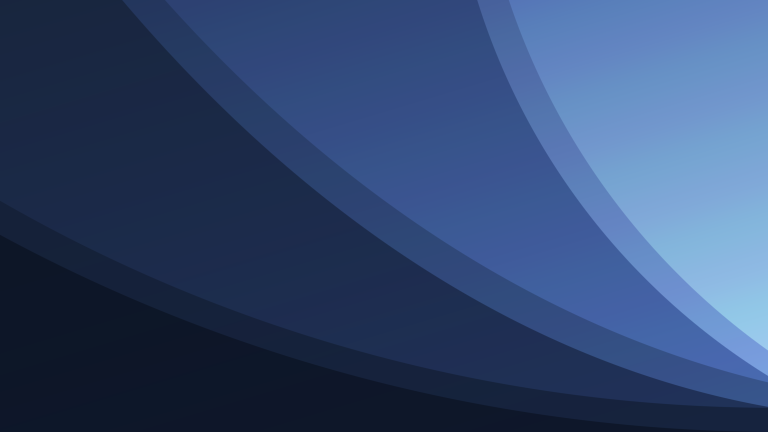
Write a Shadertoy shader that draws this background.

```glsl
const float TAU = 6.2831853;

// Approximate signed distance to an ellipse, negative inside
float ellipseDistance(vec2 p, vec2 center, vec2 radii) {
    vec2 q = p - center;
    float k = length(q / radii);
    return k * (k - 1.0) / length(q / (radii * radii));
}

// Linear blend between two shades over a range of light, with a faint hue ripple
vec3 shade(vec3 dim, vec3 lit, vec2 range, float light) {
    float t = clamp((light - range.x) / (range.y - range.x), 0.0, 1.0);
    vec3 color = mix(dim, lit, t);
    float ripple = cos(TAU * (light - 0.74) / 0.2);
    return color * (1.0 + 0.014 * ripple * vec3(0.8, -1.0, 0.2));
}

// Covers the layers below with a filled ellipse
vec3 addSheet(vec3 below, vec3 sheet, vec2 p, vec2 center, vec2 radii, float pixel) {
    float d = ellipseDistance(p, center, radii);
    return mix(below, sheet, smoothstep(0.7 * pixel, -0.7 * pixel, d));
}

void mainImage(out vec4 fragColor, in vec2 fragCoord) {
    float pixel = 1.0 / iResolution.y;
    vec2 p = fragCoord * pixel;

    // Light grows downward and slightly to the right
    float light = 0.3 * p.x + 1.0 - p.y;

    // Shades from the dark corner to the bright one
    vec3 night    = shade(vec3(0.051, 0.086, 0.153), vec3(0.055, 0.090, 0.165), vec2(0.5, 1.5), light);
    vec3 navyRim  = shade(vec3(0.082, 0.129, 0.222), vec3(0.086, 0.137, 0.243), vec2(0.47, 1.5), light);
    vec3 navy     = shade(vec3(0.094, 0.145, 0.243), vec3(0.125, 0.192, 0.345), vec2(0.0, 1.4), light);
    vec3 indigoRim = shade(vec3(0.137, 0.212, 0.361), vec3(0.220, 0.329, 0.549), vec2(0.08, 1.45), light);
    vec3 indigo   = shade(vec3(0.173, 0.259, 0.445), vec3(0.282, 0.412, 0.686), vec2(0.14, 1.35), light);
    vec3 skyRim   = shade(vec3(0.275, 0.384, 0.608), vec3(0.470, 0.627, 0.870), vec2(0.34, 1.38), light);
    vec3 sky      = shade(vec3(0.329, 0.463, 0.714), vec3(0.608, 0.808, 0.933), vec2(0.35, 1.35), light);

    // Nested sheets, back to front
    vec3 color = night;
    color = addSheet(color, navyRim, p, vec2(1.806, 3.801), vec2(3.801), pixel);
    color = addSheet(color, navy, p, vec2(1.794, 3.653), vec2(3.597), pixel);
    color = addSheet(color, indigoRim, p, vec2(2.117, 5.317), vec2(3.175, 5.289), pixel);
    color = addSheet(color, indigo, p, vec2(2.268, 5.001), vec2(3.211, 4.944), pixel);
    color = addSheet(color, skyRim, p, vec2(2.606, 1.466), vec2(1.572), pixel);
    color = addSheet(color, sky, p, vec2(2.724, 1.516), vec2(1.630), pixel);

    fragColor = vec4(color, 1.0);
}
```
